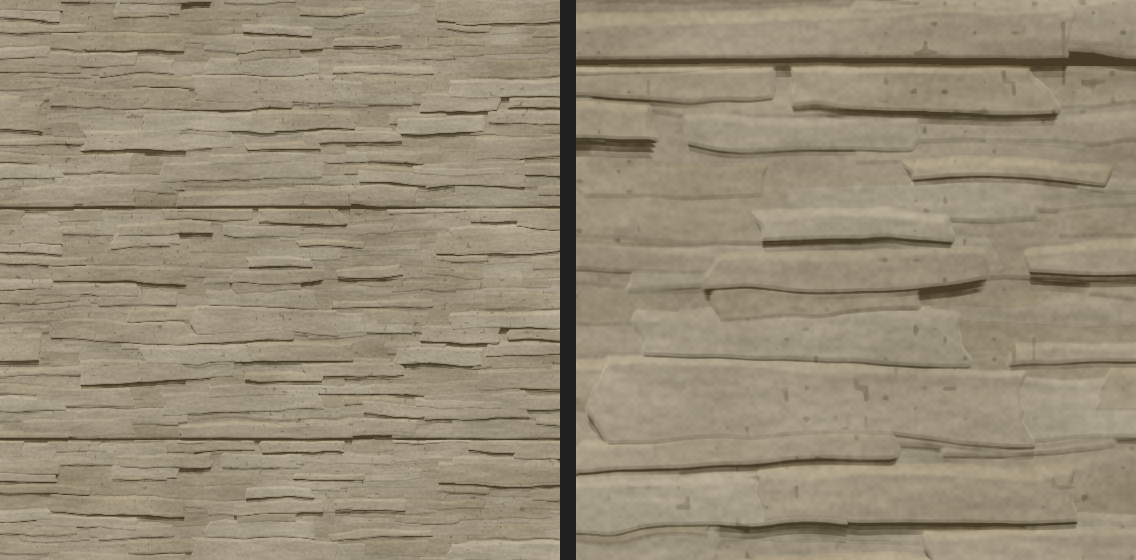
Left, the full canvas; right, a detail of the centre.
Write a Shadertoy shader that draws this texture.

```glsl
// Stacked ledge-stone wall: long rough slabs in cast panels, lit from above.

const vec3  STONE_COLOR  = vec3(0.605, 0.565, 0.482);
const vec3  WARM_TINT    = vec3(0.012, 0.002, -0.016);
const float PANEL_HEIGHT = 0.4138;   // the slab layout repeats per panel
const float SEAM_Y       = 0.215;    // height of one panel joint
const float SLAB_LAYERS  = 3.0;
const float RELIEF       = 0.012;    // depth of the tallest slab
const float SHADOW_REACH = 0.017;    // shadow length of the tallest slab
const float SHADOW_DARK  = 0.27;
const float LIGHT_GAIN   = 0.085;
const float TOP_BEVEL    = 0.010;
const float EDGE_BEVEL   = 0.0035;
const vec2  EDGE_WOBBLE  = vec2(0.022, 0.014);

vec4 hash4(vec2 p) {
    vec4 q = fract(p.xyxy * vec4(0.1031, 0.1030, 0.0973, 0.1099));
    q += dot(q, q.wzxy + 33.33);
    return fract((q.xxyz + q.yzzw) * q.zywx);
}

float hash1(vec2 p) {
    vec3 q = fract(p.xyx * 0.1031);
    q += dot(q, q.yzx + 33.33);
    return fract((q.x + q.y) * q.z);
}

float noise(vec2 p) {
    vec2 i = floor(p), f = fract(p);
    f = f * f * (3.0 - 2.0 * f);
    return mix(mix(hash1(i), hash1(i + vec2(1, 0)), f.x),
               mix(hash1(i + vec2(0, 1)), hash1(i + vec2(1, 1)), f.x), f.y);
}

float fbm(vec2 p) {
    float sum = 0.0, gain = 0.57;
    for (int i = 0; i < 3; i++) {
        sum += gain * noise(p);
        p = p * 2.03 + 17.3;
        gain *= 0.5;
    }
    return sum;
}

// Wraps around zero at each panel joint, growing upward.
float aboveSeam(float y) {
    return fract((y - SEAM_Y) / PANEL_HEIGHT) * PANEL_HEIGHT;
}

// Overlapping slabs in jittered rows: x = height, y = random tone of the top slab.
vec2 slabs(vec2 p) {
    vec2 best = vec2(0.08, 0.5);
    for (float layer = 0.0; layer < SLAB_LAYERS; layer++) {
        float rows = 9.0 + 3.5 * layer - 0.5 * mod(layer, 2.0);
        vec2 cell = vec2(0.25 - 0.045 * layer, PANEL_HEIGHT / rows);
        float baseRow = floor((p.y - SEAM_Y) / cell.y);
        for (float j = -1.0; j <= 1.0; j++) {
            float row = baseRow + j;
            float rowId = mod(row + 0.5, rows) + 41.0 * layer;
            float shift = hash1(vec2(floor(rowId), 7.0 + layer));
            float column = floor(p.x / cell.x + shift);
            for (float i = -1.0; i <= 1.0; i++) {
                vec2 id = vec2(column + i + 19.0, floor(rowId));
                vec4 place = hash4(id), look = hash4(id + 83.0);
                vec2 center = vec2(column + i - shift, row) + 0.5
                            + 0.5 * (place.xy - 0.5);
                vec2 halfSize = cell * mix(vec2(0.30, 0.34), vec2(0.64, 0.60), place.zw);
                vec2 d = p - vec2(0.0, SEAM_Y) - center * cell;
                d.y += d.x * 0.07 * (look.y - 0.5);
                float shape = smoothstep(0.0, TOP_BEVEL, halfSize.y - d.y)
                            * smoothstep(0.0, EDGE_BEVEL, halfSize.y + d.y)
                            * smoothstep(0.0, EDGE_BEVEL * 1.4, halfSize.x - abs(d.x));
                float level = mix(0.15, 1.0, look.x * look.x) - 0.1 * d.y / halfSize.y;
                float height = level * shape;
                if (height > best.x) best = vec2(height, look.z);
            }
        }
    }
    return best;
}

// Slab relief with ragged outlines, layered faces and panel joints.
vec2 wall(vec2 p) {
    vec2 wobble = vec2(fbm(p * vec2(25.0, 40.0)), fbm(p * vec2(12.0, 32.0) + 7.0)) - 0.5;
    vec2 q = p + EDGE_WOBBLE * wobble;
    vec2 stone = slabs(q);
    stone.x += 0.5 * (fbm(p * vec2(22.0, 62.0) + 31.0) - 0.5);
    float v = aboveSeam(p.y + 0.3 * EDGE_WOBBLE.y * wobble.y);
    stone.x *= smoothstep(0.0, 0.004, v) * smoothstep(0.0, 0.006, PANEL_HEIGHT - v);
    return stone;
}

void mainImage(out vec4 fragColor, in vec2 fragCoord) {
    vec2 p = fragCoord / iResolution.y;
    vec2 stone = wall(p);

    // Surface slope lit from above
    vec2 e = vec2(0.0013, 0.0);
    float slopeX = (wall(p + e).x - stone.x) * RELIEF / e.x;
    float slopeY = (wall(p + e.yx).x - wall(p - e.yx).x) * RELIEF / (2.0 * e.x);
    float light = (0.2 * slopeX - slopeY) / sqrt(1.0 + slopeX * slopeX + slopeY * slopeY);

    // Soft shadows under the overhangs
    float shade = 0.0;
    for (float i = 1.0; i <= 4.0; i++) {
        float rise = 0.0018 * i + 0.0003 * i * i;
        shade = max(shade, wall(p + vec2(0.0, rise)).x - stone.x - rise / SHADOW_REACH);
    }
    shade = smoothstep(0.0, 0.55, shade);

    // Weathering, grain and pits
    float blotch = fbm(p * vec2(9.0, 16.0) + 3.0) - 0.5;
    float grain = noise(p * vec2(210.0, 260.0)) + noise(p * 420.0 + 9.0) - 1.0;
    float pits = smoothstep(0.84, 0.97, noise(p * 170.0 + 51.0))
               * smoothstep(0.45, 0.70, noise(p * 11.0 + 27.0));

    // Joint line and the dimmer band above it
    float v = aboveSeam(p.y + 0.004 * (noise(p * vec2(14.0, 3.0)) - 0.5));
    float seam = exp(-v * v / 0.000014) * (0.5 + noise(vec2(p.x * 16.0, 4.0)));
    float band = exp(-v / 0.035) * (0.5 + noise(p * vec2(8.0, 20.0) + 5.0));

    float tone = LIGHT_GAIN * light - SHADOW_DARK * shade
               + 0.03 * (stone.x - 0.45) + 0.05 * (stone.y - 0.5)
               + 0.13 * blotch + 0.035 * grain - 0.10 * pits
               - 0.13 * seam - 0.045 * band;
    vec3 color = STONE_COLOR + max(tone, -0.33)
               + WARM_TINT * (max(light, 0.0) + 0.8 * (0.5 - stone.y));
    fragColor = vec4(clamp(color, 0.0, 1.0), 1.0);
}
```
